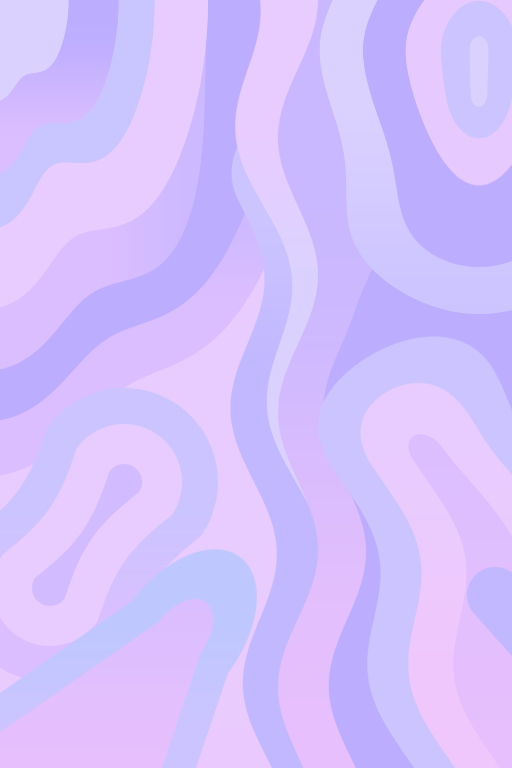
A WebGL 1 fragment shader for this background:

```glsl
precision highp float;
// Pastel marbled background: swaying columns between nested, rounded contour bands.

uniform vec2 u_resolution;

const float TAU = 6.2831853;
const float SPAN = 5.12;         // canvas width in design units
const float SWAY = 0.20;         // sideways swing of the columns
const float SWAY_PERIOD = 2.75;  // height of one swing
const float EDGE_SOFTNESS = 0.8; // half width of an edge, in device pixels

const vec3 PINK   = vec3(0.91, 0.80, 1.00);
const vec3 ROSE   = vec3(0.94, 0.78, 0.99);
const vec3 LILAC  = vec3(0.86, 0.745, 1.00);
const vec3 ORCHID = vec3(0.90, 0.75, 0.99);
const vec3 MAUVE  = vec3(0.79, 0.72, 1.00);
const vec3 VIOLET = vec3(0.74, 0.68, 1.00);
const vec3 PERI   = vec3(0.76, 0.72, 1.00);
const vec3 MIST   = vec3(0.80, 0.77, 1.00);
const vec3 SKY    = vec3(0.75, 0.78, 1.00);
const vec3 PALE   = vec3(0.86, 0.82, 1.00);

// Lays a colour over the part where dist is negative.
void paint(inout vec3 base, vec3 color, float dist) {
  float soft = EDGE_SOFTNESS * SPAN / u_resolution.x;
  base = mix(base, color, 1.0 - smoothstep(-soft, soft, dist));
}

float sway(float y) {
  return SWAY * cos(TAU * y / SWAY_PERIOD);
}

// Left edge of a column; above pinchEnd it bends right and tapers away.
float columnEdge(float y, float start, float slope, float pinchEnd) {
  float pinch = 1.0 - smoothstep(pinchEnd - 1.3, pinchEnd, y);
  return start + slope * y + sway(y) + 0.5 * pinch;
}

// Distance to a segment whose contours narrow at the waist.
float waistedCapsule(vec2 p, vec2 a, vec2 b, float waist) {
  vec2 axis = b - a;
  float t = clamp(dot(p - a, axis) / dot(axis, axis), 0.0, 1.0);
  return length(p - a - axis * t) + waist * sin(t * TAU * 0.5);
}

// Distance to a ray whose contours widen along it; tipScale below 1 raises the tip.
float flare(vec2 p, vec2 tip, vec2 toward, float spread, float tipScale) {
  vec2 dir = normalize(toward);
  vec2 rel = p - tip;
  float along = dot(rel, dir);
  float across = dot(rel, vec2(dir.y, -dir.x));
  return length(vec2(across, min(along, 0.0) * tipScale)) - spread * max(along, 0.0);
}

// Bands sweeping around the upper left corner.
void paintCorner(inout vec3 c, vec2 p) {
  vec2 q = vec2(p.x * 1.5, p.y);
  float angle = atan(q.y, q.x + 0.0001);
  float bend = (angle - 1.14) / 0.28;
  float d = length(q) + 0.5 * exp(-bend * bend) * smoothstep(0.0, 2.0, length(q));
  float taper = smoothstep(0.1, 0.9, angle);
  paint(c, mix(MAUVE, LILAC, smoothstep(1.8, 3.2, p.y)), d - 4.8);
  paint(c, VIOLET, d - 4.25);
  paint(c, mix(MAUVE, LILAC, smoothstep(2.0, 0.9, p.x) * 0.8 + 0.2), d - 3.12 - 0.62 * taper);
  paint(c, PINK, d - 3.12);
  paint(c, mix(MIST, SKY, 0.3), d - 2.32);
  paint(c, mix(VIOLET, LILAC, smoothstep(0.2, 1.5, p.y)), d - 1.78);
  paint(c, PALE, d - 1.03);
}

// Swaying columns, each one covering all to its right.
void paintColumns(inout vec3 c, vec2 p) {
  float y = p.y;
  float fall = smoothstep(2.0, 7.0, y);
  vec3 stripe = mix(PINK, PALE, smoothstep(1.2, 2.8, y));
  vec3 ribbon = mix(MAUVE, ORCHID, fall);
  paint(c, mix(MIST, PERI, smoothstep(2.0, 3.8, y)), columnEdge(y, 2.32, 0.045, 2.0) - p.x);
  paint(c, stripe, columnEdge(y, 2.40, 0.115, -1.0) - p.x);
  paint(c, ribbon, columnEdge(y, 2.98, 0.0, -1.0) - p.x);
  paint(c, VIOLET, columnEdge(y, 3.35, 0.02, 3.1) - p.x);
}

// Tall rings in the upper right.
void paintRings(inout vec3 c, vec2 p) {
  vec2 rel = vec2((p.x - 4.79) * 1.5, p.y - clamp(p.y, 0.5, 0.95));
  float d = length(rel);
  d += 0.14 * min(d, 1.0) * sin(TAU * (p.y - 1.0) / 2.0);
  paint(c, mix(PALE, MIST, smoothstep(0.8, 3.2, p.y)), d - 2.25);
  paint(c, VIOLET, d - 1.60);
  paint(c, mix(PINK, LILAC, 0.2), d - 0.96);
  paint(c, MIST, d - 0.49);
  paint(c, PALE, d - 0.12);
}

// Leaning tongue at the right, with a small drop inside.
void paintTongue(inout vec3 c, vec2 p) {
  float fall = smoothstep(4.0, 7.2, p.y);
  vec2 q = vec2(p.x - sway(p.y), p.y);
  float d = flare(q, vec2(4.40, 4.55), vec2(0.32, 1.0), 0.08, 0.85);
  paint(c, MIST, d - 1.02);
  paint(c, mix(PINK, ROSE, fall), d - 0.62);
  paint(c, mix(LILAC, ORCHID, fall), d - 0.18);
  float drop = waistedCapsule(p, vec2(4.95, 5.95), vec2(5.35, 6.40), 0.0);
  paint(c, PERI, drop - 0.28);
}

// Slanted island at the lower left, and the arch beneath it.
void paintIsland(inout vec3 c, vec2 p) {
  float d = waistedCapsule(p, vec2(0.50, 5.88), vec2(1.24, 4.82), 0.12);
  paint(c, mix(MIST, LILAC, smoothstep(5.0, 6.5, p.y)), d - 0.94);
  paint(c, PINK, d - 0.58);
  paint(c, mix(MAUVE, LILAC, 0.5), d - 0.18);
  float arch = flare(p, vec2(1.80, 6.37), vec2(-0.6, 0.8), 0.33, 0.6);
  paint(c, mix(SKY, MIST, smoothstep(6.2, 7.4, p.y)), arch - 0.60);
  paint(c, mix(LILAC, ORCHID, smoothstep(6.0, 7.5, p.y)), arch - 0.26);
}

void main() {
  // Design space: x to the right, y down from the top edge.
  vec2 p = vec2(gl_FragCoord.x, u_resolution.y - gl_FragCoord.y) * SPAN / u_resolution.x;
  vec3 color = mix(PINK, ROSE, 0.3 * smoothstep(5.0, 7.5, p.y));
  paintCorner(color, p);
  paintColumns(color, p);
  paintRings(color, p);
  paintTongue(color, p);
  paintIsland(color, p);
  gl_FragColor = vec4(color, 1.0);
}
```
